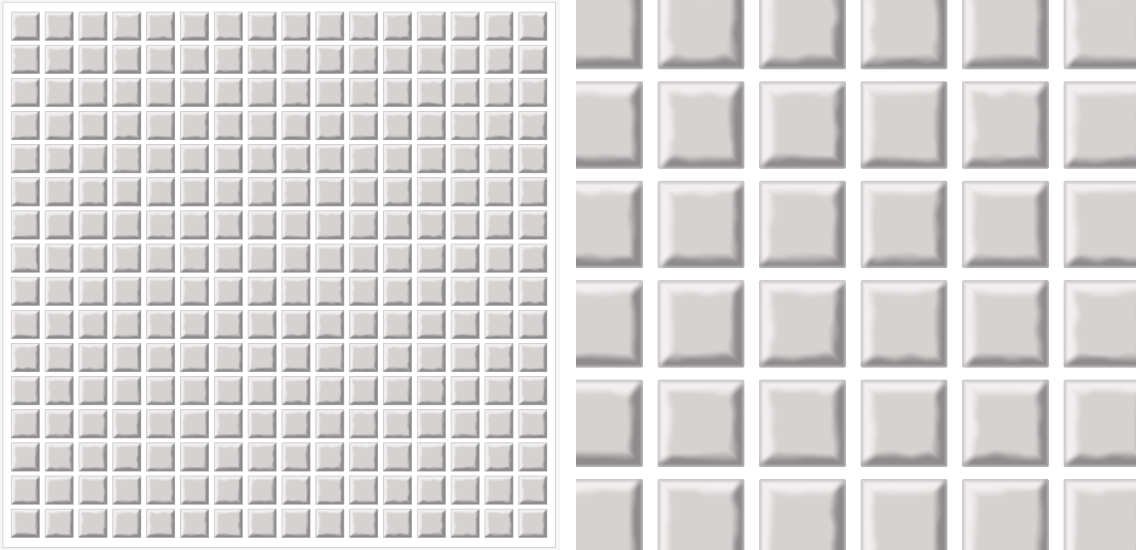
Left: the whole. Right: its middle third, enlarged.
Reproduce this pattern procedurally as a Shadertoy shader.

```glsl
// A 16 by 16 sheet of pillowed grey tiles on white, inside a hairline frame.
// Each tile is a rounded box whose rim is lit from the upper left; smooth noise
// makes the bevel waver along its sides and differ from tile to tile.

const vec2 SHEET = vec2(768.0, 753.0);   // layout units, scaled to the canvas
const vec2 COUNT = vec2(16.0);
const vec2 ORIGIN = vec2(14.9, 15.9);    // upper left corner of the first tile
const vec2 PITCH = vec2(46.4, 45.37);
const vec2 TILE = vec2(39.7, 39.9);

const vec3 WHITE = vec3(1.0);
const vec3 FACE = vec3(0.838, 0.822, 0.818);
const vec3 LIGHT = vec3(0.945, 0.938, 0.936);
const vec3 SHADE = vec3(0.555, 0.545, 0.550);
const vec3 MARGIN = vec3(0.965);
const vec3 HAIRLINE = vec3(0.83);

float hash(vec2 p) {
    vec3 q = fract(vec3(p.xyx) * 0.1031);
    q += dot(q, q.yzx + 33.33);
    return fract((q.x + q.y) * q.z);
}

float noise(vec2 p) {
    vec2 i = floor(p), f = fract(p);
    f = f * f * (3.0 - 2.0 * f);
    return mix(mix(hash(i), hash(i + vec2(1, 0)), f.x),
               mix(hash(i + vec2(0, 1)), hash(i + vec2(1, 1)), f.x), f.y);
}

float boxDistance(vec2 p, vec2 halfSize, float radius) {
    vec2 q = abs(p) - halfSize + radius;
    return length(max(q, 0.0)) + min(max(q.x, q.y), 0.0) - radius;
}

// Bevel colours by distance inward from the lit or shaded sides
vec3 litBevel(float depth, float wobble) {
    float glow = 1.0 - smoothstep(3.2, 8.2, depth + wobble);
    vec3 color = mix(FACE, LIGHT, glow);
    return mix(FACE * 0.96, color, smoothstep(0.0, 2.4, depth));
}

vec3 shadedBevel(float depth, float wobble) {
    float shadow = 1.0 - smoothstep(2.3, 7.4, depth + wobble);
    vec3 color = mix(FACE, SHADE, shadow);
    return mix(SHADE * 1.28, color, smoothstep(0.0, 1.9, depth));
}

// Tile face; p runs right and down from the upper left corner
vec3 tileColor(vec2 p, vec2 cell) {
    vec2 seed = cell * 17.0;
    float wobble = 2.4 * (noise(p * 0.13 + seed) - 0.5)
                 + 0.8 * (hash(cell) - 0.5);
    vec2 far = TILE - p;
    float litDepth = min(p.x, p.y);
    float shadeDepth = min(far.x, far.y);
    float side = smoothstep(-3.0, 3.0, litDepth - shadeDepth + wobble);
    return mix(litBevel(litDepth, wobble), shadedBevel(shadeDepth, wobble), side);
}

// White sheet, outer margin and thin frame line
vec3 sheetColor(vec2 p, float pixel) {
    vec2 low = vec2(4.0, 3.0), high = vec2(761.8, 749.8);
    float d = boxDistance(p - 0.5 * (low + high), 0.5 * (high - low), 0.0);
    vec3 color = mix(WHITE, MARGIN, smoothstep(-0.5, 0.5, d / pixel));
    float line = 1.0 - smoothstep(-0.5, 0.5, (abs(d) - 0.65) / pixel);
    return mix(color, HAIRLINE, line);
}

void mainImage(out vec4 fragColor, in vec2 fragCoord) {
    vec2 uv = fragCoord / iResolution.xy;
    vec2 p = vec2(uv.x, 1.0 - uv.y) * SHEET;
    float pixel = SHEET.x / iResolution.x;

    // Nearest tile, with half of each gap on either side of it
    vec2 halfGap = 0.5 * (PITCH - TILE);
    vec2 cell = clamp(floor((p - ORIGIN + halfGap) / PITCH), vec2(0.0), COUNT - 1.0);
    vec2 local = p - ORIGIN - cell * PITCH;

    float d = boxDistance(local - 0.5 * TILE, 0.5 * TILE, 0.9);
    float cover = 1.0 - smoothstep(-0.5, 0.5, d / pixel);
    vec3 tile = tileColor(clamp(local, vec2(0.0), TILE), cell);
    fragColor = vec4(mix(sheetColor(p, pixel), tile, cover), 1.0);
}
```
